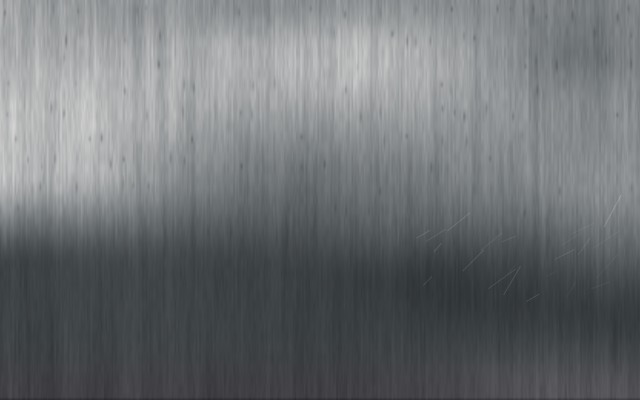
Reproduce this texture procedurally as a WebGL 1 fragment shader.

```glsl
precision highp float;
// Brushed steel sheet: vertical grain, soft reflections, small flecks and faint scratches.
uniform vec2 u_resolution;

float hash(vec2 p) {
  vec3 q = fract(p.xyx * vec3(0.1031, 0.1030, 0.0973));
  q += dot(q, q.yzx + 33.33);
  return fract((q.x + q.y) * q.z);
}

float noise(vec2 p) {
  vec2 i = floor(p), f = fract(p);
  f = f * f * (3.0 - 2.0 * f);
  return mix(mix(hash(i), hash(i + vec2(1.0, 0.0)), f.x),
             mix(hash(i + vec2(0.0, 1.0)), hash(i + 1.0), f.x), f.y);
}

// Noise centred on zero, from -1 to 1
float ripple(vec2 p) {
  return 2.0 * noise(p) - 1.0;
}

float blob(vec2 p, vec2 centre, vec2 radius) {
  vec2 d = (p - centre) / radius;
  return exp(-dot(d, d));
}

float segment(vec2 p, vec2 a, vec2 b) {
  vec2 d = b - a;
  return length(p - a - d * clamp(dot(p - a, d) / dot(d, d), 0.0, 1.0));
}

// Broad reflection: bright above, dark below, with a softer step to the right
float reflection(vec2 uv) {
  float y = uv.y + 0.025 * ripple(uv * vec2(5.0, 3.0));
  float left = 0.265 + 0.47 * smoothstep(0.35, 0.59, y) - 0.12 * smoothstep(0.68, 1.0, y);
  float middle = 0.25 + 0.17 * smoothstep(0.30, 0.56, y)
               + 0.26 * smoothstep(0.50, 0.84, y) - 0.13 * smoothstep(0.87, 1.0, y);
  float right = 0.235 + 0.31 * smoothstep(0.21, 0.58, y) - 0.04 * smoothstep(0.7, 1.0, y)
              + 0.10 * smoothstep(0.22, 0.0, y);
  float light = mix(left, middle, smoothstep(0.0, 0.48, uv.x));
  light = mix(light, right, smoothstep(0.5, 0.95, uv.x));
  light += 0.05 * blob(uv, vec2(0.54, 0.83), vec2(0.12, 0.09));
  light -= 0.08 * blob(uv, vec2(0.91, 0.86), vec2(0.08, 0.09));
  light -= 0.04 * blob(uv, vec2(0.67, 0.31), vec2(0.14, 0.10));
  return light;
}

// Vertical brushing, from wide bands to hair-fine strokes
float brushing(vec2 p) {
  float bands = ripple(vec2(p.x * 32.0, p.y * 1.3)) * mix(0.07, 0.025, smoothstep(0.1, 0.6, p.x));
  float streaks = 0.045 * ripple(vec2(p.x * 85.0 + 17.0, p.y * 2.5));
  float hairs = 0.055 * ripple(vec2(p.x * 210.0 + 5.0, p.y * 7.0));
  float strokes = 0.045 * ripple(vec2(p.x * 260.0 + 91.0, p.y * 38.0));
  float cloud = 0.03 * ripple(p * vec2(9.0, 6.0) + 40.0);
  return bands + streaks + hairs + strokes + cloud;
}

// Sparse dark flecks, drawn out along the grain
float flecks(vec2 p) {
  vec2 grid = p * vec2(34.0, 16.0), cell = floor(grid);
  vec2 centre = 0.3 + 0.4 * vec2(hash(cell + 3.1), hash(cell + 8.7));
  vec2 radius = vec2(0.11, 0.10 + 0.16 * hash(cell + 5.3));
  float present = step(0.80, hash(cell + 61.0)) * (0.3 + 0.7 * hash(cell + 27.0));
  return present * blob(fract(grid), centre, radius);
}

// Thin slanted scratches, gathered at the lower right
float scratches(vec2 p) {
  float sum = 0.0;
  for (int i = 0; i < 22; i++) {
    float k = float(i);
    vec2 start = vec2(1.04 + 0.48 * hash(vec2(k, 1.0)), 0.24 + 0.20 * hash(vec2(k, 2.0)));
    float angle = 0.35 + 0.75 * hash(vec2(k, 3.0));
    vec2 along = vec2(cos(angle), sin(angle)) * (0.02 + 0.07 * hash(vec2(k, 4.0)));
    float line = 1.0 - smoothstep(0.0004, 0.0026, segment(p, start, start + along));
    sum += line * (0.25 + 0.75 * hash(vec2(k, 5.0)));
  }
  return min(sum, 1.0);
}

void main() {
  vec2 uv = gl_FragCoord.xy / u_resolution;
  vec2 p = gl_FragCoord.xy / u_resolution.y;

  float light = reflection(uv);
  light *= 1.0 + brushing(p);
  light *= 1.0 - 0.20 * flecks(p) * smoothstep(0.3, 0.6, uv.y);
  light += 0.07 * scratches(p);

  // Cool tint in the shadows, a trace of violet along the bottom
  vec3 color = light + vec3(-0.014, 0.004, 0.012) * (1.0 - smoothstep(0.45, 0.85, light));
  color += vec3(0.014, -0.008, 0.004) * smoothstep(0.16, 0.0, uv.y);
  color *= 1.0 - 0.25 * smoothstep(0.008, 0.0, uv.y);
  gl_FragColor = vec4(clamp(color, 0.0, 1.0), 1.0);
}
```
